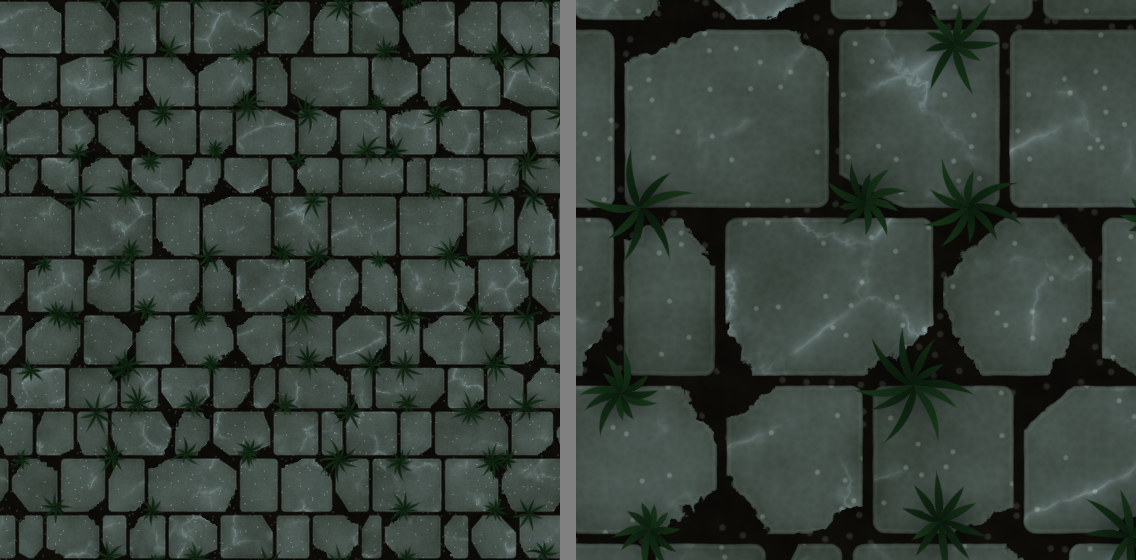
Left: the whole. Right: its middle third, enlarged.
Reproduce this texture procedurally as a Shadertoy shader.

```glsl
#define ROWS 11
#define JOINT 0.0030
#define CORNER 0.0070
#define WIDTH_JITTER 0.66
#define CHIP_CHANCE 0.42
#define CHIP_DEPTH 0.030
#define VEIN_SCALE 13.0
#define TUFT_COLUMNS 9.0
#define TUFT_CHANCE 0.84
#define LEAF_WIDTH 0.0031
#define TAU 6.28319

const float rowEdge[12] = float[12](0.0, 0.083, 0.184, 0.268, 0.346, 0.440,
                                    0.540, 0.652, 0.721, 0.807, 0.901, 1.0);
const float stonesInRow[11] = float[11](13.0, 10.0, 12.0, 12.0, 11.0, 10.0,
                                        9.0, 13.0, 12.0, 11.0, 11.0);

const vec3 soilColor  = vec3(0.045, 0.042, 0.030);
const vec3 dampColor  = vec3(0.195, 0.235, 0.205);
const vec3 stoneColor = vec3(0.315, 0.365, 0.345);
const vec3 veinColor  = vec3(0.52, 0.60, 0.61);
const vec3 leafDark   = vec3(0.030, 0.085, 0.040);
const vec3 leafLight  = vec3(0.085, 0.195, 0.090);

vec2 hash2(vec2 p) {
    return fract(sin(vec2(dot(p, vec2(127.1, 311.7)), dot(p, vec2(269.5, 183.3)))) * 43758.5);
}

// Cellular noise: nearest distance, second distance, random value of the cell
vec3 cells(vec2 p) {
    vec2 base = floor(p);
    vec3 result = vec3(8.0, 8.0, 0.0);
    for (int y = -1; y <= 1; y++)
    for (int x = -1; x <= 1; x++) {
        vec2 id = base + vec2(x, y);
        float d = length(id + hash2(id) - p);
        if (d < result.x) result = vec3(d, result.x, hash2(id + 7.3).x);
        else result.y = min(result.y, d);
    }
    return result;
}

// Layered sines, about -1 to 1
float waves(vec2 p) {
    float sum = 0.0, amp = 0.5;
    for (int i = 0; i < 5; i++) {
        sum += amp * sin(p.x + 1.7 * sin(p.y)) * cos(p.y + 1.3 * sin(p.x * 0.8));
        p = mat2(1.5, 1.2, -1.2, 1.5) * p + 2.1;
        amp *= 0.6;
    }
    return sum;
}

float jointX(float i, int row) {
    float n = stonesInRow[row];
    float jitter = hash2(vec2(mod(i, n), float(row) + 20.0)).x - 0.5;
    return (i + WIDTH_JITTER * jitter + hash2(vec2(row, 5.0)).y) / n;
}

// Signed distance to a rounded stone with rough, broken corners
float stoneDistance(vec2 q, vec2 halfSize, vec2 id, vec2 grainPos) {
    vec2 box = abs(q) - halfSize + CORNER;
    float d = length(max(box, 0.0)) + min(max(box.x, box.y), 0.0) - CORNER;
    vec2 corner = id * 3.1 + step(0.0, q) * vec2(17.0, 31.0);
    vec2 h = hash2(corner), k = hash2(corner + 9.7);
    float rough = 0.0045 * waves(grainPos * 130.0) + 0.0035 * (cells(grainPos * 150.0).x - 0.5);
    float slope = mix(0.35, 1.2, k.x);
    vec2 dir = vec2(cos(slope), sin(slope));
    float depth = min(CHIP_DEPTH * mix(0.5, 1.0, k.y), 0.8 * min(halfSize.x * dir.x, halfSize.y * dir.y));
    float chip = dot(abs(q) - halfSize, dir) + depth + rough * smoothstep(0.1, 0.6, h.y);
    if (h.x < CHIP_CHANCE) d = max(d, chip);
    return d + 0.0004 * waves(grainPos * 90.0);
}

vec3 stoneShade(vec2 q, vec2 halfSize, vec2 id, vec2 grainPos, float d) {
    vec2 h = hash2(id + 40.0);
    float mottle = waves(grainPos * 38.0);
    float tilt = dot(q / halfSize, cos(h.x * TAU + vec2(0.0, 1.57)));
    float light = 0.60 + 0.28 * mottle + 0.16 * tilt + 0.3 * (h.y - 0.5);
    light += 0.22 * (cells(grainPos * 210.0).x - 0.5);
    light -= 0.45 * exp(d * 170.0);
    vec3 col = mix(dampColor, stoneColor, clamp(light, -0.2, 1.3));
    // Pale veins with a soft haze, fading in and out
    vec3 c = cells(grainPos * VEIN_SCALE + 0.12 * waves(grainPos * 60.0));
    float gap = c.y - c.x;
    float fade = smoothstep(-0.25, 0.75, waves(grainPos * 27.0 + 4.0));
    col = mix(col, veinColor, fade * (0.38 * exp(-gap * 28.0) + 0.34 * exp(-gap * 6.0)));
    // Lichen specks and a worn rim
    vec3 speck = cells(grainPos * 75.0);
    col += 0.13 * step(0.72, speck.z) * smoothstep(0.16, 0.06, speck.x);
    return col + 0.035 * smoothstep(0.0016, 0.0, abs(d + 0.0018));
}

// Leaf tuft: colour in rgb, coverage in alpha
vec4 tuft(vec2 v, float size, vec2 id, float px) {
    vec2 h = hash2(id + 60.0);
    float r = length(v), count = 7.0 + floor(h.x * 5.0);
    float angle = atan(v.y, v.x) + (h.y - 0.5) * r / size + h.x * TAU;
    float sector = angle / TAU * count;
    vec2 k = hash2(vec2(mod(floor(sector), count), h.y * 50.0));
    float across = abs(fract(sector) - 0.5 - 0.5 * (k.x - 0.5)) * TAU / count * r;
    float t = r / (size * mix(0.55, 1.0, k.y));
    float width = LEAF_WIDTH * (1.0 - t) * (0.5 + 2.0 * t);
    vec3 col = mix(leafDark, leafLight, clamp(0.65 * t + 0.5 * k.x, 0.0, 1.0));
    return vec4(col, smoothstep(px, -px, across - width));
}

void mainImage(out vec4 fragColor, in vec2 fragCoord) {
    float px = 1.0 / iResolution.y;
    vec2 p = fract(fragCoord * px);
    int row = 0;
    for (int i = 1; i < ROWS; i++) if (p.y >= rowEdge[i]) row = i;

    // Find the stone under this point
    float n = stonesInRow[row];
    float i = floor(p.x * n - hash2(vec2(row, 5.0)).y);
    if (p.x < jointX(i, row)) i -= 1.0;
    else if (p.x >= jointX(i + 1.0, row)) i += 1.0;
    vec2 low = vec2(jointX(i, row), rowEdge[row]);
    vec2 high = vec2(jointX(i + 1.0, row), rowEdge[row + 1]);
    vec2 q = p - 0.5 * (low + high), halfSize = 0.5 * (high - low) - JOINT;
    vec2 id = vec2(mod(i, n), row);
    vec2 grainPos = q + 3.0 * hash2(id + 11.0);

    // Soil with scattered grit
    vec3 grit = cells(p * 110.0);
    vec3 col = soilColor * (1.0 + 0.35 * waves(p * 70.0));
    col += 0.10 * step(0.75, grit.z) * smoothstep(0.30, 0.12, grit.x);

    float d = stoneDistance(q, halfSize, id, grainPos);
    col = mix(col, stoneShade(q, halfSize, id, grainPos, d), smoothstep(px, -px, d));

    // Tufts rooted along the row joints
    for (int line = row; line <= row + 1; line++)
    for (float dx = -1.0; dx <= 1.0; dx++) {
        float column = floor(p.x * TUFT_COLUMNS) + dx;
        vec2 key = vec2(mod(column, TUFT_COLUMNS), line % ROWS) + 80.0;
        vec2 h = hash2(key), k = hash2(key + 33.0);
        if (k.x > TUFT_CHANCE) continue;
        vec2 root = vec2((column + h.x) / TUFT_COLUMNS, rowEdge[line] + 0.026 * (h.y - 0.5));
        float size = mix(0.021, 0.042, k.y);
        col *= 1.0 - 0.35 * smoothstep(size * 0.8, 0.0, length(p - root));
        vec4 leaf = tuft(p - root, size, key, px);
        col = mix(col, leaf.rgb, leaf.a);
    }
    fragColor = vec4(col, 1.0);
}
```
